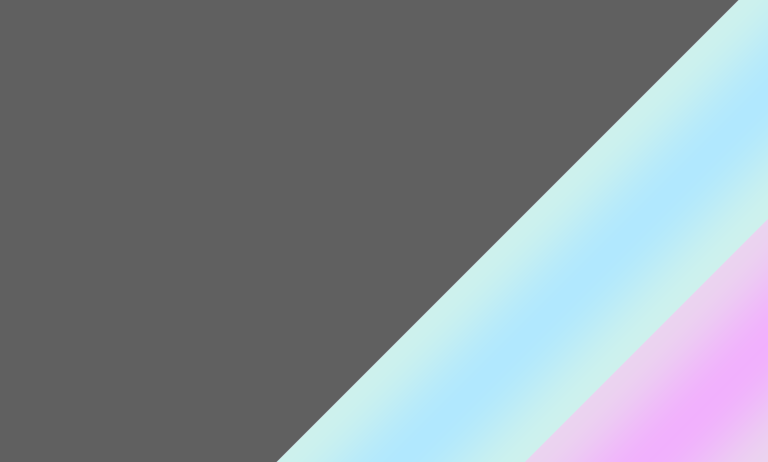
A Shadertoy shader for this background:

```glsl
// Flat grey field with diagonal pastel stripes filling the lower right corner.
// A 45 degree coordinate is cut into equal stripes; each one glows from its
// pale edges to a saturated centre line, alternating cyan and pink.

const vec3 GREY        = vec3(0.378);
const vec3 CYAN_EDGE   = vec3(0.805, 0.947, 0.930);
const vec3 CYAN_CENTRE = vec3(0.694, 0.910, 0.996);
const vec3 PINK_EDGE   = vec3(0.922, 0.830, 0.940);
const vec3 PINK_CENTRE = vec3(0.945, 0.692, 0.992);

const float FIRST_EDGE   = 0.5985; // start of the stripes, in canvas heights
const float STRIPE_WIDTH = 0.5375; // measured along the bottom, same units
const float TAU          = 6.2831853;

// Colour across one stripe: t runs from 0 to 1 between its edges.
vec3 stripeColor(vec3 edge, vec3 centre, float t) {
    return mix(edge, centre, 0.5 - 0.5 * cos(TAU * t));
}

void mainImage(out vec4 fragColor, in vec2 fragCoord) {
    vec2 p = fragCoord / iResolution.y;
    float pixel = 1.0 / iResolution.y;

    // Diagonal position, counted in stripes from the first edge
    float diagonal = p.x - p.y - FIRST_EDGE;
    float s = diagonal / STRIPE_WIDTH;
    float t = fract(s);

    // Alternate the two colours, with a smooth seam at each stripe edge
    vec3 cyan = stripeColor(CYAN_EDGE, CYAN_CENTRE, t);
    vec3 pink = stripeColor(PINK_EDGE, PINK_CENTRE, t);
    float pairPosition = abs(mod(s + 0.5, 2.0) - 1.0); // 0 at cyan centre
    float seam = (pairPosition - 0.5) * STRIPE_WIDTH;
    vec3 stripes = mix(cyan, pink, smoothstep(-pixel, pixel, seam));

    // Grey field above the first edge
    vec3 color = mix(GREY, stripes, smoothstep(-pixel, pixel, diagonal));
    fragColor = vec4(color, 1.0);
}
```
